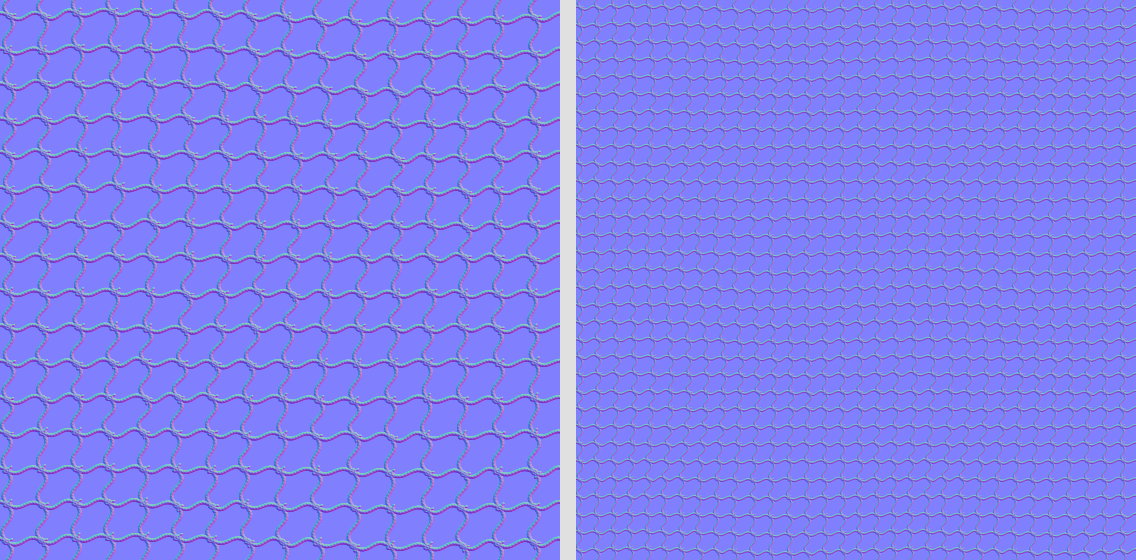
Left: one tile. Right: repeated 2 by 2.
Give the GLSL for this texture map, as a WebGL 1 fragment shader.

```glsl
precision highp float;
// Tangent-space normal map of a knotted rope net: S-curved twisted cords
// join wandering knots on a wrapped grid. A height field is built from the
// cord profiles, and its slope across each pixel becomes the normal colour.

uniform vec2 u_resolution;

#define CELLS 16.0         // repeats across and down
#define CORD_WIDTH 0.052   // half width, in cells
#define RELIEF 1.05        // cord height relative to half width
#define TWISTS 12.0        // rope strands per cord, whole number
#define TWIST_DEPTH 0.007
#define SAG_ACROSS 0.085   // S-bend of horizontal cords
#define SAG_UP 0.125       // S-bend of vertical cords
#define KNOT_RADIUS 0.058
#define TAIL_LENGTH 0.16
#define JITTER 0.09        // random shift of the knots
#define DRIFT 0.24         // slow warp of the whole net
#define FIBRE_SOFTNESS 0.26 // normals shortened by fine fibres

const float TAU = 6.28319;

float hash(vec2 id) {
  return fract(sin(dot(mod(id, CELLS), vec2(127.1, 311.7))) * 43758.5);
}

// Rounded rope with diagonal strands; d is across, turns is along
float ropeHeight(float d, float turns, float width) {
  float x = d / width;
  float body = max(1.0 - x * x, 0.0);
  return body * (RELIEF * width + TWIST_DEPTH * cos(TAU * (turns + 0.4 * x)));
}

// Knot position: grid point, slow periodic drift and a little jitter
vec2 knotPosition(vec2 id) {
  vec2 uv = id / CELLS;
  float driftX = cos(TAU * (uv.y - 0.62)) * (0.5 + 0.5 * cos(TAU * (uv.x - 0.42)));
  float driftY = (0.5 + 0.5 * cos(TAU * (uv.x - 0.7)))
               * (0.5 + 0.5 * cos(TAU * (uv.y - 0.9)));
  vec2 jitter = vec2(hash(id), hash(id + vec2(3.0, 7.0))) - 0.5;
  return id + vec2(0.24, 0.62) + DRIFT * vec2(driftX, -driftY) + JITTER * jitter;
}

// S-shaped cord running along x from a to b
float cordHeight(vec2 p, vec2 a, vec2 b, float sag, float width) {
  float span = b.x - a.x;
  float t = (p.x - a.x) / span;
  if (t < 0.0 || t > 1.0) return 0.0;
  float bend = sin(TAU * t);
  float slope = (b.y - a.y - sag * TAU * cos(TAU * t)) / span;
  float d = (p.y - mix(a.y, b.y, t) + sag * bend) / sqrt(1.0 + slope * slope);
  return ropeHeight(d, t * TWISTS, width);
}

// Tight loop of rope with two loose ends
float knotHeight(vec2 q, float seed) {
  if (dot(q, q) > 0.07) return 0.0;
  float turn = 1.2 * (seed - 0.5);
  q = mat2(cos(turn), sin(turn), -sin(turn), cos(turn)) * q;
  vec2 oval = q * vec2(0.8, 1.1);
  float h = ropeHeight(length(oval) - KNOT_RADIUS, q.x * TWISTS,
                       CORD_WIDTH * 0.75);
  for (int i = 0; i < 2; i++) {
    float angle = -0.8 + 1.3 * float(i);
    vec2 dir = vec2(cos(angle), sin(angle));
    float along = clamp(dot(q, dir), 0.0, TAIL_LENGTH);
    h = max(h, ropeHeight(length(q - dir * along), along * TWISTS,
                          CORD_WIDTH * 0.65));
  }
  return h * 1.1;
}

float netHeight(vec2 p) {
  vec2 cell = floor(p);
  float h = 0.0;
  for (int j = -1; j <= 1; j++) {
    for (int i = -1; i <= 1; i++) {
      vec2 id = cell + vec2(float(i), float(j));
      vec2 knot = knotPosition(id);
      vec2 right = knotPosition(id + vec2(1.0, 0.0));
      vec2 above = knotPosition(id + vec2(0.0, 1.0));
      float seed = hash(id + vec2(5.0, 2.0));
      float slack = 0.8 + 0.4 * seed;
      h = max(h, cordHeight(p, knot, right, SAG_ACROSS * slack, CORD_WIDTH));
      h = max(h, 0.8 * cordHeight(p.yx, knot.yx, above.yx, SAG_UP * slack,
                                  CORD_WIDTH * 0.95));
      h = max(h, knotHeight(p - knot, seed));
    }
  }
  return h;
}

void main() {
  vec2 p = gl_FragCoord.xy / u_resolution * CELLS;
  vec2 e = 0.5 * CELLS / u_resolution;

  // Corner heights give the mean slope over the pixel, which smooths edges
  float h00 = netHeight(p - e);
  float h10 = netHeight(p + vec2(e.x, -e.y));
  float h01 = netHeight(p + vec2(-e.x, e.y));
  float h11 = netHeight(p + e);
  vec2 slope = vec2(h10 + h11 - h00 - h01, h01 + h11 - h00 - h10) / (4.0 * e);

  // Fibres scatter the normal, so cords are duller than the flat ground
  float cover = smoothstep(0.0, 0.4 * CORD_WIDTH, 0.25 * (h00 + h10 + h01 + h11));
  vec3 normal = normalize(vec3(-slope, 1.0)) * (1.0 - FIBRE_SOFTNESS * cover);
  gl_FragColor = vec4(0.5 + 0.5 * normal, 1.0);
}
```
